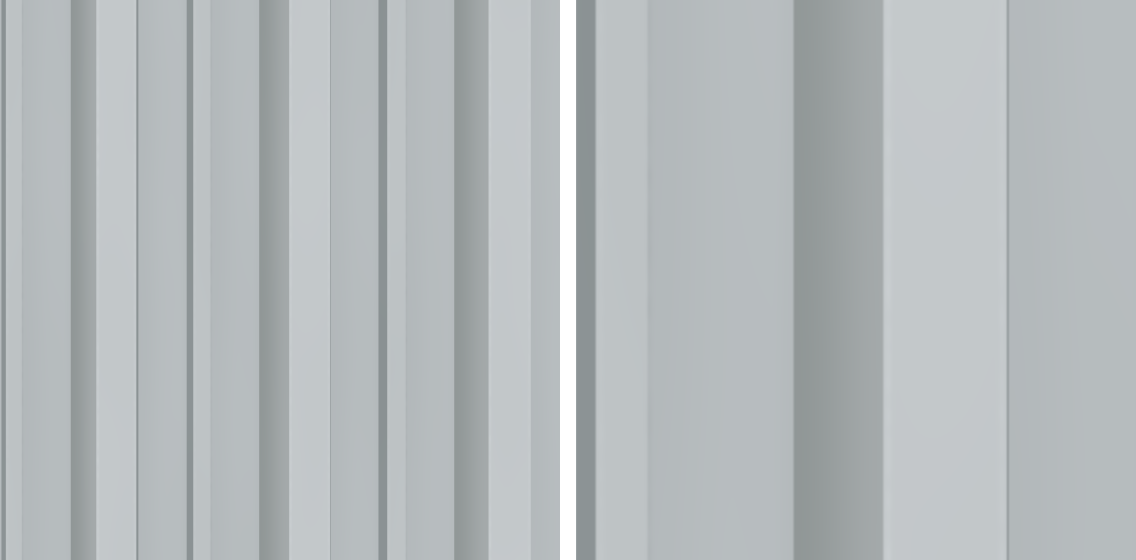
Left: the whole. Right: its middle third, enlarged.
A WebGL 2 fragment shader for this texture:

```glsl
#version 300 es
precision highp float;
// Ribbed sheet-metal cladding: vertical folds of wide and narrow lit ribs,
// flat pans and shaded sides. Each fold is painted left to right as soft-edged
// bands; the spacing grows slightly to the right, as in an oblique view.

#define FOLD_GROWTH 0.00586   // quadratic widening of the fold spacing
#define EDGE_SOFTNESS 0.0011  // half width of a crease
#define HIGHLIGHT_WIDTH 0.0021
#define HIGHLIGHT_GAIN 0.022
#define MOTTLE_GAIN 0.010
#define PAN_SHADE 0.016       // darkening at the left of a pan

uniform vec2 u_resolution;
out vec4 fragColor;

const vec3 RIB_LIGHT = vec3(0.764, 0.783, 0.792);
const vec3 LIP_LIGHT = vec3(0.742, 0.762, 0.770);
const vec3 PAN_GREY = vec3(0.712, 0.734, 0.743);
const vec3 SIDE_LIGHT = vec3(0.642, 0.663, 0.667);
const vec3 SIDE_DARK = vec3(0.568, 0.594, 0.593);
const vec3 CREASE_DARK = vec3(0.545, 0.573, 0.580);

vec2 hashGradient(vec2 cell) {
    vec3 p = fract(cell.xyx * vec3(0.1031, 0.1030, 0.0973));
    p += dot(p, p.yzx + 33.33);
    float angle = 6.2832 * fract((p.x + p.y) * p.z);
    return vec2(cos(angle), sin(angle));
}

float gradientNoise(vec2 p) {
    vec2 cell = floor(p), f = fract(p);
    vec2 w = f * f * f * (f * (f * 6.0 - 15.0) + 10.0);
    float a = dot(hashGradient(cell), f);
    float b = dot(hashGradient(cell + vec2(1, 0)), f - vec2(1, 0));
    float c = dot(hashGradient(cell + vec2(0, 1)), f - vec2(0, 1));
    float d = dot(hashGradient(cell + vec2(1, 1)), f - vec2(1, 1));
    return mix(mix(a, b, w.x), mix(c, d, w.x), w.y);
}

// Position of a crease in fold i, from its first place and its spacing
float crease(float first, float spacing, float i) {
    return first + spacing * i + FOLD_GROWTH * i * i;
}

// Coverage of everything to the right of an edge
float rightOf(float x, float edge) {
    float soft = max(EDGE_SOFTNESS, 0.7 / u_resolution.x);
    return smoothstep(edge - soft, edge + soft, x);
}

// Thin line of light or shadow centred on an edge
float glint(float x, float edge) {
    float d = (x - edge) / HIGHLIGHT_WIDTH;
    return exp(-d * d);
}

// Pan: a little darker on the left and just before its right crease
vec3 pan(float x, float left, float right) {
    float t = clamp((x - left) / (right - left), 0.0, 1.0);
    float shade = PAN_SHADE * (1.0 - smoothstep(0.0, 0.6, t));
    shade += 0.6 * PAN_SHADE * smoothstep(0.85, 1.0, t);
    return PAN_GREY + 0.006 - shade;
}

void main() {
    vec2 uv = gl_FragCoord.xy / u_resolution;
    float x = uv.x;
    vec3 color = PAN_GREY;
    float glow = 0.0;

    for (float i = -1.0; i < 4.0; i++) {
        float gap = crease(0.0026, 0.3249, i);
        float lip = crease(0.0104, 0.3288, i);
        float panA = crease(0.0391, 0.3310, i);
        float side = crease(0.1263, 0.3307, i);
        float rib = crease(0.1719, 0.3385, i);
        float ribEnd = crease(0.2435, 0.3405, i);
        float panB = ribEnd + max(0.0, 0.0036 - 0.0026 * i);
        float nextGap = crease(0.0026, 0.3249, i + 1.0);

        // Narrow shadow gap, lit lip and first pan
        color = mix(color, CREASE_DARK, rightOf(x, gap));
        color = mix(color, LIP_LIGHT, rightOf(x, lip));
        color = mix(color, pan(x, panA, side), rightOf(x, panA));

        // Shaded side, lightening toward the rib
        float across = smoothstep(0.0, 1.0, (x - side) / (rib - side));
        vec3 sideColor = mix(SIDE_DARK, SIDE_LIGHT, across);
        color = mix(color, sideColor, rightOf(x, side));

        // Wide rib, its thin far side (hidden further right), second pan
        color = mix(color, RIB_LIGHT, rightOf(x, rib));
        color = mix(color, CREASE_DARK, rightOf(x, ribEnd) * step(i, 1.0));
        color = mix(color, pan(x, panB, nextGap), rightOf(x, panB));

        glow += glint(x, rib + 0.003) + 0.6 * glint(x, ribEnd - 0.003);
        glow += 0.5 * glint(x, lip + 0.003) - 0.8 * glint(x, panA + 0.001);
    }

    // Bent edges glint unevenly along their length
    float unevenness = 0.8 + 0.7 * gradientNoise(vec2(x * 12.0, uv.y * 70.0));
    color += HIGHLIGHT_GAIN * glow * unevenness;

    // Faint long mottling of the paint
    color += MOTTLE_GAIN * gradientNoise(uv * vec2(9.0, 2.5) + 4.7);
    fragColor = vec4(color, 1.0);
}
```
